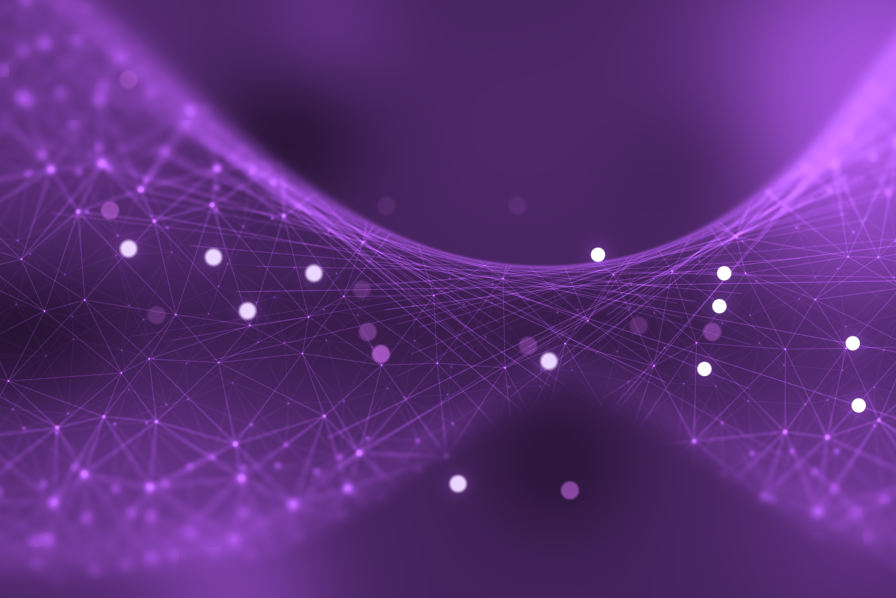
A Shadertoy shader for this background:

```glsl
// A violet mesh of glowing threads, pinched at a waist, with soft lights on a blurred backdrop.

vec2 hash2(vec2 p) {
    vec3 q = fract(vec3(p.xyx) * vec3(0.1031, 0.1030, 0.0973));
    q += dot(q, q.yzx + 33.33);
    return fract((q.xx + q.yz) * q.zy);
}

float segmentDistance(vec2 p, vec2 a, vec2 b) {
    vec2 pa = p - a, ba = b - a;
    return length(pa - ba * clamp(dot(pa, ba) / dot(ba, ba), 0.0, 1.0));
}

// Upper rim of the mesh: a sagging curve, steeper on the right
float upperRim(float x) {
    float d = x - 0.91, s = d * d;
    return 0.553 + 0.84 * s * (d > 0.0 ? 1.0 + 0.65 * s : 1.0 / (1.0 + 0.43 * s * s));
}

float rimSlope(float x) {
    return (upperRim(x + 0.005) - upperRim(x - 0.005)) / 0.01;
}

// Lower rim: two flanks falling away from a peak
float lowerRim(float x) {
    float d = abs(x - 0.95);
    return 0.04 + 0.32 * exp(-6.0 * d * d - 0.8 * d);
}

// Soft light and shade: centre, radius, strength
float backdrop(vec2 p) {
    vec4 clouds[12] = vec4[](
        vec4(1.46, 0.88, 0.27, 0.50), vec4(1.45, 0.60, 0.22, 0.18),
        vec4(0.08, 0.82, 0.32, 0.13), vec4(0.54, 0.95, 0.13, 0.14),
        vec4(0.85, 0.78, 0.25, 0.05), vec4(0.40, 0.00, 0.16, 0.25),
        vec4(0.15, 0.17, 0.28, 0.10), vec4(1.45, 0.14, 0.22, 0.15),
        vec4(0.48, 0.78, 0.14, -0.18), vec4(0.04, 0.43, 0.17, -0.15),
        vec4(0.93, 0.23, 0.13, -0.13), vec4(1.17, 0.72, 0.13, -0.09));
    float tone = 0.36;
    for (int i = 0; i < 12; i++) {
        vec2 d = (p - clouds[i].xy) / clouds[i].z;
        tone += clouds[i].w * exp(-dot(d, d));
    }
    return tone;
}

vec2 node(vec2 cell) {
    return cell + 0.08 + 0.84 * hash2(cell + 17.0);
}

float thread(vec2 p, vec2 a, vec2 b, float width) {
    return smoothstep(width, 0.0, segmentDistance(p, a, b));
}

// Jittered grid of nodes, each linked to its neighbours
float plexus(vec2 p, float scale, float width) {
    vec2 q = p * scale, cell = floor(q);
    float w = width * scale, sum = 0.0;
    vec2 centre = node(cell);
    for (int j = -1; j <= 1; j++)
    for (int i = -1; i <= 1; i++) {
        vec2 n = node(cell + vec2(i, j));
        if (i != 0 || j != 0) sum += 0.5 * thread(q, centre, n, w);
        sum += 0.8 * smoothstep(1.4 * w + 0.01, 0.0, length(q - n));
    }
    vec2 left = node(cell - vec2(1, 0)), right = node(cell + vec2(1, 0));
    vec2 down = node(cell - vec2(0, 1)), up = node(cell + vec2(0, 1));
    sum += 0.5 * (thread(q, left, up, w) + thread(q, up, right, w));
    return sum + 0.5 * (thread(q, right, down, w) + thread(q, down, left, w));
}

// Straight threads tangent to the upper rim, crossing below the waist
float tangents(vec2 p, float width) {
    float sum = 0.0;
    for (int i = 0; i < 72; i++) {
        vec2 h = hash2(vec2(float(i), 5.0)), k = hash2(vec2(float(i), 9.0));
        float x = 0.12 + 1.36 * (float(i) + h.x) / 72.0;
        vec2 a = vec2(x, upperRim(x) - 0.04 * h.y * h.y);
        vec2 dir = normalize(vec2(1.0, rimSlope(x)));
        vec2 span = 0.12 + 0.75 * k;
        sum += (0.3 + 0.7 * h.y) * thread(p, a - dir * span.x, a + dir * span.y, width);
    }
    return sum;
}

void mainImage(out vec4 fragColor, in vec2 fragCoord) {
    vec2 p = fragCoord / iResolution.y;
    float pixel = 1.0 / iResolution.y;
    float defocus = smoothstep(0.1, 0.4, abs(p.y - 0.46));
    float width = max(0.002, 1.1 * pixel) + 0.018 * defocus;

    // Region between the two rims
    float slope = rimSlope(p.x);
    float depth = (upperRim(p.x) - p.y) / sqrt(1.0 + slope * slope);
    float aside = smoothstep(0.15, 0.8, abs(p.x - 0.91));
    float rise = p.y - lowerRim(p.x);
    float inside = smoothstep(-0.003 - 0.03 * aside, 0.004 + 0.03 * aside, depth)
                 * smoothstep(-0.04, 0.05, rise);

    // Backdrop, lower haze and the dim hollow in the middle
    float tone = backdrop(p);
    tone += 0.06 * inside * smoothstep(0.37, 0.25, p.y);
    tone -= 0.07 * inside * exp(-pow((p.y - 0.46) / 0.09, 2.0));
    tone += 0.06 * exp(-pow((rise - 0.03) / 0.04, 2.0));

    // Threads
    tone += inside * mix(0.28, 0.06, defocus) * plexus(p, 9.0, width);
    tone += inside * mix(0.08, 0.04, defocus) * plexus(p + 3.7, 14.0, width);
    tone += inside * mix(0.22, 0.025, sqrt(defocus)) * tangents(p, width);

    // Glow along the upper rim
    float spread = 0.007 + 0.065 * aside;
    float glow = depth > 0.0 ? exp(-depth / spread) : exp(-pow(depth / (0.45 * spread), 2.0));
    tone += mix(0.34, 0.17, aside) * glow;

    // Compress highlights, then tint
    tone = tone < 0.7 ? tone : 0.7 + 0.4 * (1.0 - exp(-(tone - 0.7) / 0.4));
    vec3 color = vec3(0.74, 0.37, 1.0) * min(tone, 1.0) + 0.6 * max(tone - 0.85, 0.0);

    // Faint lilac discs: centre, strength
    vec3 faint[12] = vec3[](
        vec3(0.637, 0.408, 0.75), vec3(0.615, 0.445, 0.4), vec3(0.184, 0.648, 0.55),
        vec3(0.215, 0.867, 0.35), vec3(0.953, 0.18, 0.6), vec3(1.191, 0.445, 0.45),
        vec3(0.262, 0.473, 0.25), vec3(0.883, 0.422, 0.35), vec3(1.068, 0.455, 0.25),
        vec3(0.605, 0.516, 0.25), vec3(0.646, 0.656, 0.12), vec3(0.865, 0.656, 0.12));
    // Bright lights, crisper to the right
    vec2 lights[12] = vec2[](
        vec2(0.215, 0.584), vec2(0.357, 0.570), vec2(0.525, 0.543), vec2(0.414, 0.480),
        vec2(0.766, 0.191), vec2(0.918, 0.396), vec2(1.0, 0.574), vec2(1.211, 0.543),
        vec2(1.203, 0.488), vec2(1.178, 0.383), vec2(1.426, 0.426), vec2(1.436, 0.322));
    for (int i = 0; i < 12; i++) {
        float disc = smoothstep(0.018, 0.012, length(p - faint[i].xy));
        color = mix(color, vec3(0.76, 0.40, 0.88), disc * faint[i].z);
        float d = length(p - lights[i]), crisp = step(0.95, lights[i].x);
        float radius = mix(0.018, 0.0135, crisp);
        float light = smoothstep(radius, radius - mix(0.008, 0.003, crisp), d);
        color += vec3(0.10, 0.05, 0.14) * exp(-d * d / 0.0005);
        color = mix(color, mix(vec3(0.92, 0.83, 1.0), vec3(1.0), crisp), light);
    }
    fragColor = vec4(clamp(color, 0.0, 1.0), 1.0);
}
```
